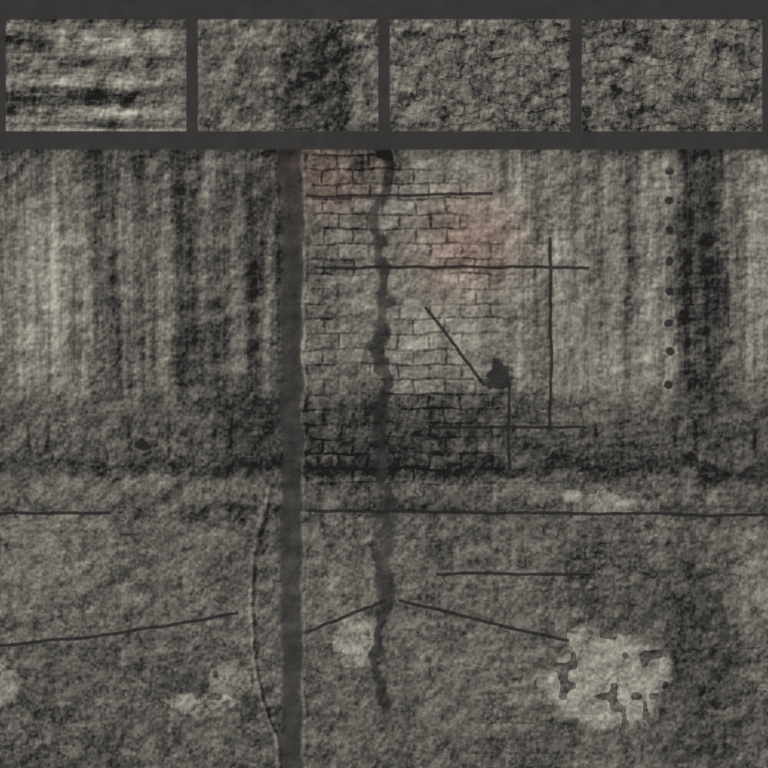
Give the GLSL for this texture, as a WebGL 1 fragment shader.

```glsl
precision highp float;
// Weathered concrete and brick wall beneath a row of four framed panels.
uniform vec2 u_resolution;

#define FRAME_BASE 0.805
#define BAR_HALF 0.0075
#define FRAME_TONE 0.225
#define WALL_TONE 0.365
#define BRICK_SIZE vec2(0.04, 0.0195)
#define POST_X 0.38
#define PIPE_X 0.497
#define GRAIN 0.2
#define RELIEF 0.4
#define STREAKS 0.42

vec2 p, ragged, bent; // plain, strongly and lightly warped positions

float hash(vec2 v) {
  return fract(sin(dot(v, vec2(127.1, 311.7))) * 43758.5453);
}

float noise(vec2 v) {
  vec2 i = floor(v), f = fract(v);
  f *= f * (3.0 - 2.0 * f);
  return mix(mix(hash(i), hash(i + vec2(1, 0)), f.x),
             mix(hash(i + vec2(0, 1)), hash(i + 1.0), f.x), f.y);
}

// Fractal noise centred on zero
float fbm(vec2 v) {
  float sum = 0.0, amp = 0.5;
  for (int i = 0; i < 5; i++) {
    sum += amp * (noise(v) - 0.5);
    v = mat2(1.6, 1.2, -1.2, 1.6) * v + 7.3;
    amp *= 0.55;
  }
  return sum;
}

// Soft stain and firm-edged chip, each an ellipse
float stain(float x, float y, float rx, float ry) {
  vec2 d = (ragged - vec2(x, y)) / vec2(rx, ry);
  return exp(-dot(d, d));
}

float chip(float x, float y, float rx, float ry) {
  return smoothstep(0.0, 0.25, 1.0 - length((ragged - vec2(x, y)) / vec2(rx, ry)));
}

float band(float x, float a, float b, float s) {
  return smoothstep(a - s, a + s, x) * (1.0 - smoothstep(b - s, b + s, x));
}

// Thin rod or crack between two ends
float rod(float ax, float ay, float bx, float by) {
  vec2 a = vec2(ax, ay), d = vec2(bx, by) - a, v = mix(p, bent, 0.5) - a;
  float dist = length(v - d * clamp(dot(v, d) / dot(d, d), 0.0, 1.0));
  float px = 1.0 / u_resolution.y;
  return 1.0 - smoothstep(0.002 - px, 0.002 + px, dist);
}

// x: joint darkness, y: tone of each brick
vec2 bricks(vec2 v) {
  vec2 g = v / BRICK_SIZE;
  g.x += 0.5 * mod(floor(g.y), 2.0);
  vec2 edge = (0.5 - abs(fract(g) - 0.5)) * BRICK_SIZE;
  return vec2(1.0 - smoothstep(0.0006, 0.0028, min(edge.x, edge.y)), hash(floor(g)) - 0.5);
}

void main() {
  p = gl_FragCoord.xy / u_resolution;
  vec2 warp = vec2(fbm(p * 28.0), fbm(p * 28.0 + 40.0));
  ragged = p + 0.045 * warp;
  bent = p + 0.01 * warp;
  float upper = smoothstep(0.46, 0.52, ragged.y);
  float rough = fbm(p * 60.0);
  float relief = rough - fbm((p + vec2(-0.0025, 0.003)) * 60.0);
  float grit = 0.14 * (noise(p * 250.0) - 0.5);
  float streak = fbm(p * vec2(55, 3)) + 0.5 * fbm(p * vec2(130, 9));

  // Broad light and dark areas
  float tone = WALL_TONE + 0.16 * fbm(p * 9.0);
  tone += 0.11 * stain(0.04, 0.6, 0.09, 0.16) + 0.04 * stain(0.19, 0.66, 0.05, 0.15);
  tone += 0.08 * stain(0.72, 0.64, 0.14, 0.18) + 0.13 * stain(0.8, 0.53, 0.07, 0.06);
  tone += 0.08 * stain(0.98, 0.65, 0.03, 0.18) + 0.09 * stain(0.04, 0.28, 0.07, 0.09);
  tone += 0.11 * stain(0.98, 0.25, 0.04, 0.09) - 0.09 * stain(0.91, 0.14, 0.05, 0.22);
  tone -= 0.08 * stain(0.32, 0.63, 0.06, 0.25) + 0.07 * stain(0.17, 0.12, 0.1, 0.05);
  tone -= 0.14 * band(ragged.x, 0.885, 0.945, 0.015) * upper;
  tone += STREAKS * streak * upper * (1.0 - 0.75 * band(p.x, 0.4, 0.65, 0.03));

  // Brickwork, with scattered courses lower down
  float field = band(ragged.x, 0.4, 0.655, 0.015);
  vec2 brick = bricks(bent);
  float bare = field * smoothstep(0.35, 0.39, p.y) * smoothstep(-0.14, 0.04, fbm(p * 11.0 + 5.0));
  bare = max(bare, 0.35 * smoothstep(0.02, 0.15, fbm(p * 9.0 + 20.0)) * step(0.39, p.x));
  tone += 0.085 * field * upper + bare * (0.1 * brick.y - 0.15 * brick.x);

  // Damp band, ledge and slots
  tone -= 0.065 * band(ragged.y, 0.38, 0.485, 0.012) + 0.09 * band(ragged.y, 0.379, 0.4, 0.006);
  tone -= 0.08 * stain(0.5, 0.336, 0.9, 0.008);
  float slots = step(0.62, hash(vec2(floor(p.x * 38.0), 3))) * band(fract(bent.x * 38.0), 0.3, 0.5, 0.08);
  tone -= 0.12 * slots * band(ragged.y, 0.41, 0.45, 0.006) * (1.0 - field);

  // Surface grain and fine cracks
  float vein = 1.0 - smoothstep(0.0, 0.035, abs(fbm(p * 19.0 + 11.0)));
  tone += GRAIN * rough + RELIEF * relief + grit - 0.07 * vein * (1.0 - 0.7 * upper);

  // Exposed pale plaster with pits
  float pale = chip(0.79, 0.115, 0.088, 0.07) + 0.6 * chip(0.0, 0.11, 0.03, 0.04);
  pale += 0.7 * (chip(0.46, 0.165, 0.034, 0.04) + chip(0.265, 0.085, 0.06, 0.015)
    + chip(0.297, 0.115, 0.022, 0.03) + chip(0.79, 0.346, 0.065, 0.02));
  tone += pale * (0.2 - 0.22 * smoothstep(0.68, 0.76, noise(p * 75.0)));

  // Peeling plaster edge, post and pipe
  float peel = p.x - 0.345 - 0.025 * sin(p.y * 11.0 + 2.4) - 0.25 * (ragged.x - p.x);
  float low = 1.0 - smoothstep(0.35, 0.375, p.y);
  tone += low * (0.08 * band(peel, 0.0, 0.005, 0.002) - 0.12 * band(peel, 0.005, 0.01, 0.002));
  float post = bent.x - POST_X;
  tone = mix(tone, 0.235 + 0.13 * rough, 0.85 * band(post, -0.014, 0.013, 0.004));
  tone += 0.08 * band(post, 0.013, 0.017, 0.002);
  float pipe = band(ragged.x - PIPE_X, -0.009, 0.008, 0.004) * smoothstep(0.04, 0.1, p.y);
  tone = mix(tone, 0.2 + 0.2 * rough, 0.75 * pipe) - 0.13 * stain(0.49, 0.79, 0.028, 0.022);

  // Rods, cables and long cracks
  float rods = rod(0.4, 0.744, 0.64, 0.747) + rod(0.41, 0.652, 0.765, 0.652)
    + rod(0.565, 0.443, 0.762, 0.443) + rod(0.57, 0.253, 0.762, 0.253)
    + rod(0.0, 0.331, 0.14, 0.332) + rod(0.4, 0.335, 1.0, 0.329)
    + rod(0.0, 0.16, 0.15, 0.174) + rod(0.15, 0.174, 0.31, 0.202)
    + rod(0.4, 0.178, 0.5, 0.218) + rod(0.52, 0.218, 0.74, 0.165)
    + rod(0.717, 0.69, 0.717, 0.44) + rod(0.555, 0.6, 0.63, 0.5) + rod(0.663, 0.5, 0.663, 0.39);
  tone = mix(tone, 0.15, 0.8 * min(rods, 1.0));

  // Bolt holes and broken sockets
  float bolt = length(vec2(bent.x - 0.871, (fract(bent.y * 25.0) - 0.5) / 25.0));
  float holes = (1.0 - smoothstep(0.004, 0.007, bolt)) * band(p.y, 0.48, 0.78, 0.005);
  holes += chip(0.645, 0.507, 0.022, 0.014) + chip(0.182, 0.425, 0.015, 0.013);
  tone = mix(tone, 0.14, 0.8 * min(holes, 1.0));

  // Four panels: streaked, stained, then cracked masonry
  float panel = 0.385 + 0.36 * rough + 0.5 * relief + grit - 0.13 * band(ragged.x, 0.365, 0.455, 0.012);
  panel += 0.65 * fbm(p * vec2(7, 75)) * (1.0 - smoothstep(0.2, 0.28, p.x));
  panel -= smoothstep(0.35, 0.6, p.x) * (0.1 * bricks(ragged).x + 0.06 * vein);
  float bar = abs(fract(p.x * 4.0 + 0.5) - 0.5) / 4.0 - BAR_HALF;
  float inside = smoothstep(-0.0015, 0.0015, bar) * band(p.y, 0.829, 0.975, 0.0015);
  float above = p.y - FRAME_BASE, frame = smoothstep(-0.002, 0.002, above);
  tone -= 0.08 * smoothstep(-0.02, 0.0, above);
  tone = mix(tone, mix(FRAME_TONE + 0.04 * rough, panel, inside), frame);

  // Neutral shadows, warm highlights, faint rust on the brick
  tone = clamp(tone, 0.12, 0.78);
  vec3 color = tone * vec3(1, 0.973, mix(0.94, 0.9, smoothstep(0.2, 0.4, tone)));
  float rust = stain(0.61, 0.68, 0.07, 0.06) + stain(0.43, 0.77, 0.05, 0.05);
  color *= 1.0 + (1.0 - frame) * rust * vec3(0.05, -0.07, -0.08);
  gl_FragColor = vec4(color, 1);
}
```
